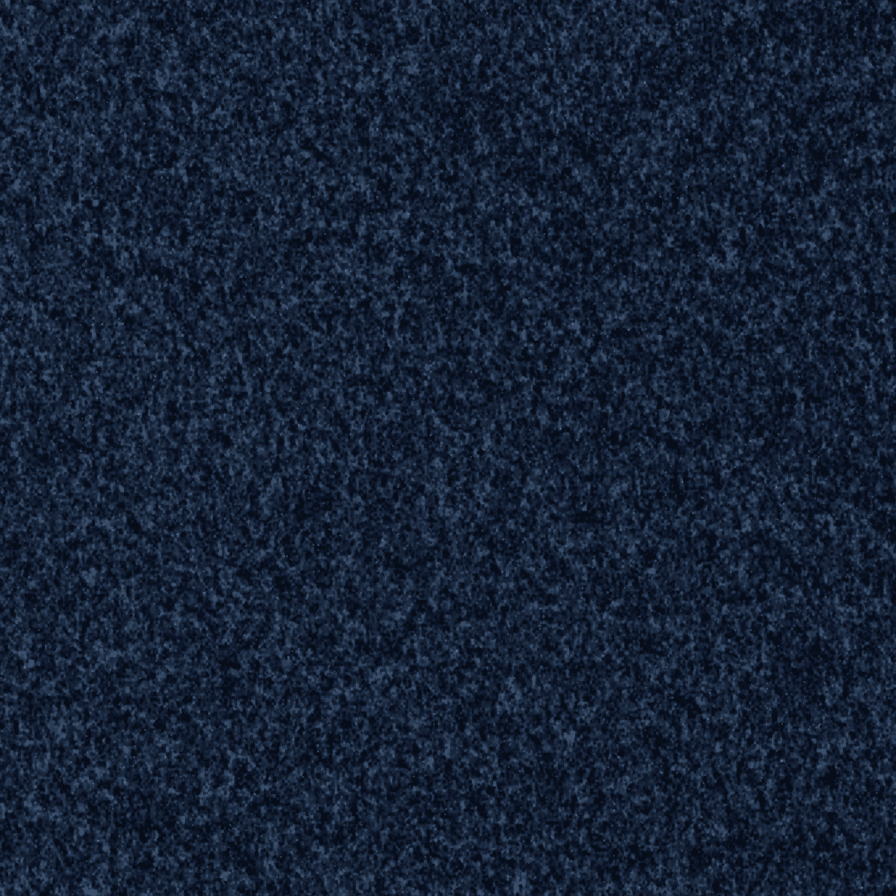
Write a WebGL 1 fragment shader that draws this texture.

```glsl
precision highp float;

uniform vec2 u_resolution;

const float TAU = 6.2831853;

vec3 hash3(vec2 p) {
  vec3 q = fract(p.xyx * vec3(0.1031, 0.1030, 0.0973));
  q += dot(q, q.yzx + 33.33);
  return fract((q.xxy + q.yzz) * q.zyx);
}

// Cellular noise: each jittered cell spreads its own shade, range -0.5 to 0.5
float tufts(vec2 p, float seed, float crispness) {
  vec2 cell = floor(p);
  vec2 local = p - cell;
  float shade = 0.0;
  float total = 0.0;
  for (int j = -1; j <= 1; j++) {
    for (int i = -1; i <= 1; i++) {
      vec2 offset = vec2(float(i), float(j));
      vec3 rnd = hash3(cell + offset + seed);
      vec2 d = offset + 0.15 + 0.7 * rnd.xy - local;
      float weight = exp(-crispness * dot(d, d));
      shade += weight * (rnd.z - 0.5);
      total += weight;
    }
  }
  return shade / total;
}

// Sparse bright fibre tips
float fibreTips(vec2 p, float seed, float share) {
  vec3 rnd = hash3(floor(p) + seed);
  float d = length(fract(p) - 0.3 - 0.4 * rnd.xy);
  return step(1.0 - share, rnd.z) * (1.0 - smoothstep(0.08, 0.3, d));
}

// Layered sines that bend the pile
vec2 pileBend(vec2 p) {
  return vec2(sin(p.y * 41.0 + 2.0 * sin(p.x * 17.0)),
              sin(p.x * 53.0 + 2.0 * sin(p.y * 23.0)));
}

// Linear blend to the next colour between two tone levels
vec3 blendTo(vec3 base, vec3 next, float low, float high, float tone) {
  return mix(base, next, clamp((tone - low) / (high - low), 0.0, 1.0));
}

vec3 yarnColor(float tone) {
  vec3 shadow = vec3(0.022, 0.049, 0.096);
  vec3 navy = vec3(0.05, 0.09, 0.17);
  vec3 slate = vec3(0.083, 0.13, 0.205);
  vec3 blue = vec3(0.103, 0.163, 0.253);
  vec3 steel = vec3(0.15, 0.22, 0.315);
  vec3 highlight = vec3(0.23, 0.31, 0.42);
  vec3 color = blendTo(shadow, navy, -1.6, -0.6, tone);
  color = blendTo(color, slate, -0.6, 0.05, tone);
  color = blendTo(color, blue, 0.05, 0.6, tone);
  color = blendTo(color, steel, 0.6, 1.25, tone);
  return blendTo(color, highlight, 1.25, 2.2, tone);
}

void main() {
  vec2 uv = gl_FragCoord.xy / u_resolution.y;
  vec2 pile = uv + 0.0015 * pileBend(uv);
  pile.x += 0.1 * pile.y;

  // Tufts, strands and single fibres
  float tone = 2.0 * tufts(pile * vec2(142.0, 98.0), 11.0, 5.5);
  tone += 2.2 * tufts(pile * vec2(228.0, 160.0), 47.0, 5.5);
  tone += 2.75 * tufts(uv * vec2(340.0, 300.0), 83.0, 6.0);

  // Broad mottling, faint woven ribs and side light
  tone += 0.4 * tufts(uv * vec2(16.0, 38.0), 131.0, 4.0);
  tone += 0.09 * sin(TAU * (uv.x * 62.0 + 0.3 * sin(uv.y * 29.0)));
  tone += 0.3 * (0.5 - uv.x) - 0.05;

  vec3 color = yarnColor(tone);
  color += vec3(0.12, 0.14, 0.16) * fibreTips(uv * 170.0, 59.0, 0.03);
  gl_FragColor = vec4(color, 1.0);
}
```
